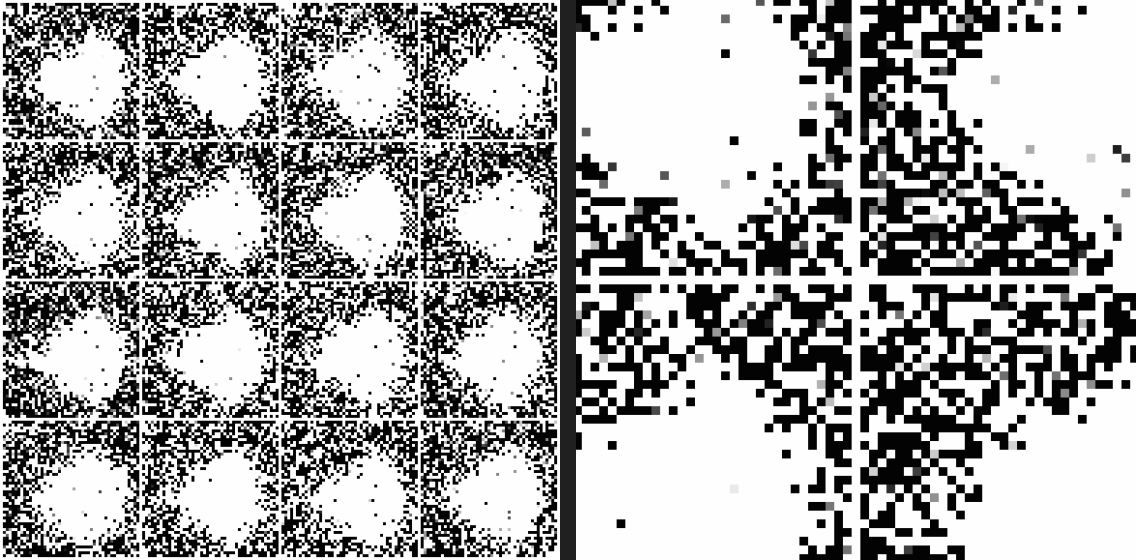
Left, the full canvas; right, a detail of the centre.
Write a WebGL 1 fragment shader that draws this pattern.

```glsl
precision highp float;
// A 4 by 4 sheet of square tiles, each a soft white dart on black and white grain.
// Grain is thresholded per coarse cell, with a density set by a distance function;
// tiles share part of their grain, and box-filtered cells keep the edges smooth.

uniform vec2 u_resolution;

const float TILES = 4.0;
const float PITCH = 48.0;                  // cells per tile, with one rule line
const float CELLS = TILES * PITCH + 1.0;   // one more rule closes the sheet
const float BLACK = 0.01;
const float WHITE = 0.995;

float hash(vec2 p) {
  vec3 q = fract(vec3(p.xyx) * vec3(0.1031, 0.1030, 0.0973));
  q += dot(q, q.yzx + 33.33);
  return fract((q.x + q.y) * q.z);
}

float valueNoise(vec2 p) {
  vec2 i = floor(p);
  vec2 f = fract(p);
  f = f * f * (3.0 - 2.0 * f);
  float low = mix(hash(i), hash(i + vec2(1.0, 0.0)), f.x);
  float high = mix(hash(i + vec2(0.0, 1.0)), hash(i + 1.0), f.x);
  return mix(low, high, f.y);
}

// Wedge opening to the right, closed by a disc; negative inside.
float dartDistance(vec2 p, float slope) {
  vec2 fromTip = p - vec2(0.22, 0.44);
  float wedge = (abs(fromTip.y) - slope * fromTip.x) / sqrt(1.0 + slope * slope);
  float disc = length(p - vec2(0.53, 0.45)) - 0.36;
  return max(wedge, disc);
}

// Chance that a cell is black: stray specks inside, dense grain outside.
float grainDensity(vec2 local, vec2 tile) {
  vec2 seed = tile * 7.3 + 19.0;
  vec2 shift = 0.025 * (vec2(hash(seed), hash(seed + 5.0)) - 0.5);
  float slope = mix(0.68, 0.80, hash(seed + 11.0));
  float d = dartDistance((local + 0.5) / PITCH + shift, slope);
  float clumps = 0.20 * (valueNoise(local / 4.0 + 60.0) - 0.5);
  return mix(0.008, 0.53 + clumps, smoothstep(-0.05, 0.11, d));
}

// Part of the grain recurs in every tile, the rest is its own.
float grainValue(vec2 local, vec2 cell) {
  float shared = hash(local + 211.0);
  float own = hash(cell + 401.0);
  return mix(own, shared, step(hash(cell + 787.0), 0.4));
}

float cellTone(vec2 cell) {
  vec2 tile = floor((cell + 0.5) / PITCH);
  vec2 local = cell - tile * PITCH;
  if (min(local.x, local.y) < 0.5) return WHITE;   // rule lines
  float density = grainDensity(local, tile);
  float wear = hash(tile * 3.7 + 97.0);
  float softness = mix(0.02, 0.28, wear * wear) * (0.1 + 1.2 * density);
  float lit = clamp((grainValue(local, cell) - density) / softness, 0.0, 1.0);
  return mix(BLACK, WHITE, lit);
}

// Area average of the cells under one pixel.
float filteredTone(vec2 p, float width) {
  vec2 first = floor(p - 0.5 * width);
  vec2 share = clamp((p + 0.5 * width - first - 1.0) / width, 0.0, 1.0);
  float low = mix(cellTone(first), cellTone(first + vec2(1.0, 0.0)), share.x);
  float high = mix(cellTone(first + vec2(0.0, 1.0)), cellTone(first + 1.0), share.x);
  return mix(low, high, share.y);
}

void main() {
  float scale = CELLS / min(u_resolution.x, u_resolution.y);
  float tone = filteredTone(gl_FragCoord.xy * scale, scale);
  gl_FragColor = vec4(vec3(tone), 1.0);
}
```
